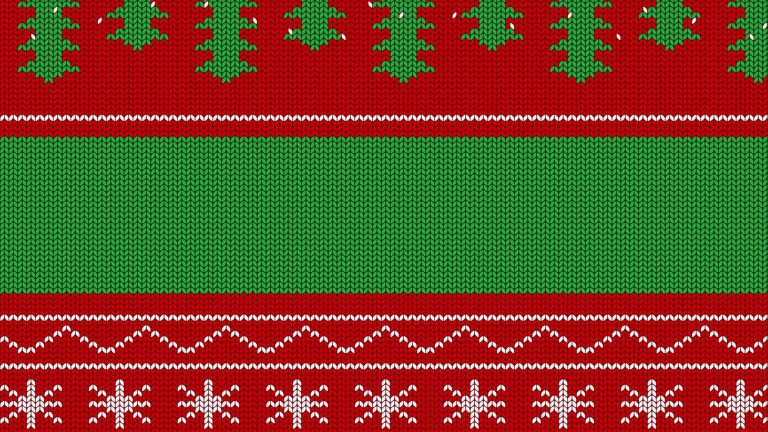
Write a Shadertoy shader that draws this pattern.

```glsl
const vec2 STITCH = vec2(0.02053, 0.0125);   // width and height, in canvas heights
const float SLANT = 0.0083;                  // drop of each leg from its column centre
const int SAMPLES = 3;

const vec3 RED = vec3(0.78, 0.008, 0.03);
const vec3 RED_SEAM = vec3(0.42, 0.02, 0.02);
const vec3 GREEN = vec3(0.19, 0.66, 0.27);
const vec3 GREEN_SEAM = vec3(0.03, 0.19, 0.02);
const vec3 WHITE = vec3(0.98, 0.94, 0.95);
const vec3 WHITE_SEAM = vec3(0.36, 0.12, 0.13);

float hash(vec2 p) {
    vec3 q = fract(p.xyx * 0.1031);
    q += dot(q, q.yzx + 33.33);
    return fract((q.x + q.y) * q.z);
}

// Signed column offset from the nearest repeat of a motif
float repeatColumn(float column, float centre, float period) {
    return mod(column - centre + floor(period * 0.5), period) - floor(period * 0.5);
}

float roundedBox(vec2 p, vec2 halfSize, float radius) {
    vec2 q = abs(p) - halfSize + radius;
    return length(max(q, 0.0)) + min(max(q.x, q.y), 0.0) - radius;
}

// Tree hanging from the top, with a wide bough every fourth row
bool inTree(float column, float row, float tipRow) {
    float height = row - tipRow;
    if (height < 0.0) return false;
    float bough = 3.0 - min(mod(height - 2.0, 4.0), 2.0);
    float reach = height < 2.0 ? height : bough;
    return abs(column) <= reach;
}

bool inSnowflake(vec2 cell) {
    vec2 a = abs(cell);
    bool upright = a.x < 0.5 && a.y < 4.5;
    bool across = a.y < 0.5 && a.x < 3.5;
    bool diagonal = a.x == a.y && a.x < 3.5;
    return upright || across || diagonal;
}

bool inZigzag(float column, float row, float peakRow) {
    float fall = abs(repeatColumn(column, 7.0, 9.0));
    return row == peakRow - fall;
}

// Yarn choice: 0 red, 1 green, 2 white
int yarnAt(vec2 cell) {
    float row = cell.y;
    if (row == 58.0 || row == 21.0 || row == 12.0) return 2;
    if (row >= 26.0 && row <= 54.0) return 1;
    if (inZigzag(cell.x, row, 19.0)) return 2;
    if (inSnowflake(vec2(repeatColumn(cell.x, 3.0, 10.0), row - 5.0))) return 2;
    if (inTree(repeatColumn(cell.x, 5.0, 20.0), row, 65.0)) return 1;
    if (inTree(repeatColumn(cell.x, 15.0, 20.0), row, 71.0)) return 1;
    return 0;
}

// Single white legs scattered among the trees
bool isFleck(float leg, float row) {
    float group = floor(leg / 10.0);
    float chosenLeg = group * 10.0 + floor(hash(vec2(group, 3.0)) * 10.0);
    float chosenRow = 73.0 + floor(hash(vec2(group, 8.0)) * 7.0);
    return leg == chosenLeg && row == chosenRow;
}

vec3 knit(vec2 p) {
    // Shear both halves of a column into an arch
    float column = floor(p.x / STITCH.x);
    float across = p.x / STITCH.x - column - 0.5;
    float lifted = (p.y + SLANT * abs(across) * 2.0) / STITCH.y;
    vec2 cell = vec2(column, floor(lifted));

    // Rounded leg of yarn
    vec2 leg = vec2(abs(across) - 0.25, fract(lifted) - 0.5) * STITCH;
    float d = roundedBox(leg, STITCH * vec2(0.235, 0.46), STITCH.y * 0.3);
    float cover = 1.0 - smoothstep(-0.0016, 0.0006, d);

    int yarn = yarnAt(cell);
    if (isFleck(floor(p.x / STITCH.x * 2.0), cell.y)) yarn = 2;
    if (yarn == 2) return mix(WHITE_SEAM, WHITE, cover);
    if (yarn == 1) return mix(GREEN_SEAM, GREEN, cover);
    return mix(RED_SEAM, RED, cover);
}

void mainImage(out vec4 fragColor, in vec2 fragCoord) {
    // Average a small grid of samples to smooth the edges
    vec3 color = vec3(0.0);
    for (int y = 0; y < SAMPLES; y++) {
        for (int x = 0; x < SAMPLES; x++) {
            vec2 offset = (vec2(x, y) + 0.5) / float(SAMPLES) - 0.5;
            color += knit((fragCoord + offset) / iResolution.y);
        }
    }
    fragColor = vec4(color / float(SAMPLES * SAMPLES), 1.0);
}
```
